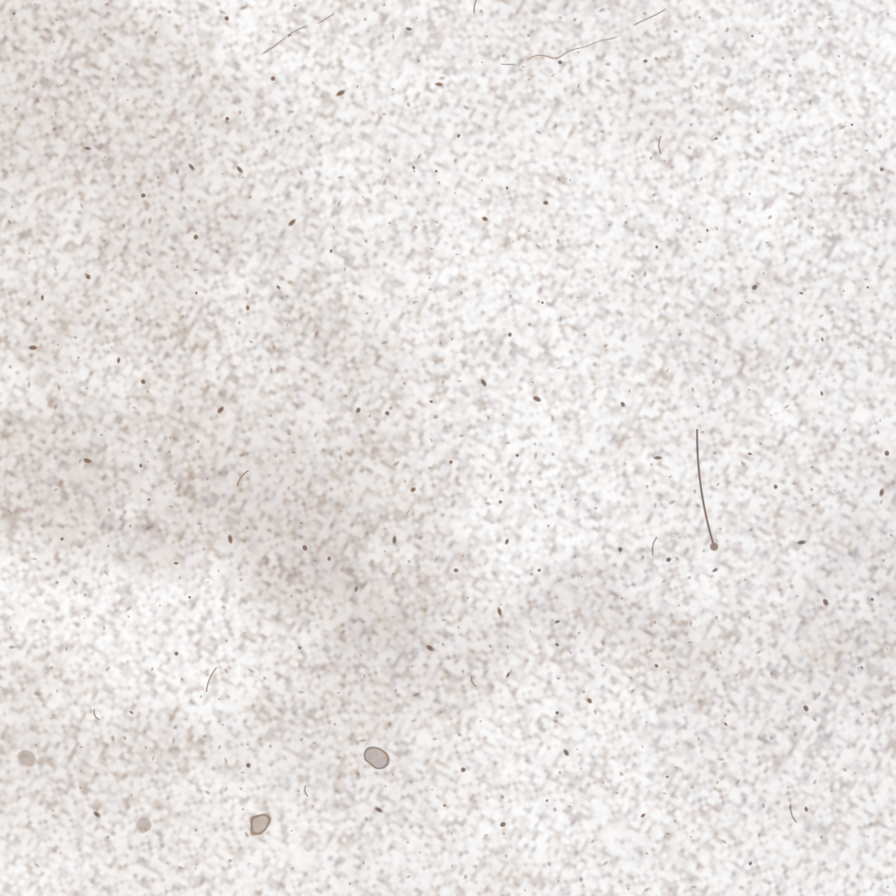
Reproduce this texture procedurally as a three.js fragment shader.

```glsl
// Pale weathered plaster: fine warm-grey grain over soft stains, sprinkled with
// dark specks, a few pebbles, hairs and broken cracks. Each layer adds darkness,
// which is finally turned into colour by a warm or cool absorption tint.
varying vec2 vUv;

const vec3  WARM_ABSORB  = vec3(0.82, 1.00, 1.12);
const vec3  COOL_ABSORB  = vec3(0.92, 1.00, 0.96);
const float BASE_DARK    = 0.064;
const float GRAIN_FREQ   = 205.0;
const float GRAIN_DARK   = 0.28;
const float GRAIN_SKEW   = 0.35;
const float STAIN_DARK   = 0.13;
const float SPECK_DARK   = 0.62;
const float HAIR_DARK    = 0.55;
const float CRACK_DARK   = 0.38;
const float PEBBLE_DARK  = 0.33;
const float RIM_DARK     = 0.55;
const float EDGE         = 0.0012;
const int   PEBBLES      = 4;
const int   SHORT_HAIRS  = 9;

float hash(vec2 p) {
  vec3 q = fract(p.xyx * 0.1031);
  q += dot(q, q.yzx + 33.33);
  return fract((q.x + q.y) * q.z);
}

vec2 hash2(vec2 p) {
  return vec2(hash(p + 17.3), hash(p + 61.7));
}

float noise(vec2 p) {
  vec2 i = floor(p), f = fract(p);
  f = f * f * (3.0 - 2.0 * f);
  return mix(mix(hash(i), hash(i + vec2(1.0, 0.0)), f.x),
             mix(hash(i + vec2(0.0, 1.0)), hash(i + 1.0), f.x), f.y);
}

vec2 turn(vec2 p, float angle) {
  float c = cos(angle), s = sin(angle);
  return vec2(c * p.x - s * p.y, s * p.x + c * p.y);
}

float fbm(vec2 p) {
  float sum = 0.0, gain = 0.5;
  for (int i = 0; i < 5; i++) {
    sum += gain * noise(p);
    p = turn(p, 0.7) * 2.1 + 9.2;
    gain *= 0.55;
  }
  return sum / 1.05;
}

// Two turned noise layers hide the lattice of each other.
float grain(vec2 p) {
  float fine = noise(turn(p, 0.5) * GRAIN_FREQ + 40.0);
  float wide = noise(turn(p, 1.2) * GRAIN_FREQ * 0.72 + 90.0);
  return 0.6 * fine + 0.4 * wide - 0.5;
}

// Stains gather on the left and in a band below the middle.
float stain(vec2 p) {
  float band = (p.y - 0.35) / 0.13;
  float region = 0.5 * (1.0 - p.x) * smoothstep(0.0, 0.3, p.y) + 0.5 * exp(-band * band);
  return (0.25 + region) * smoothstep(0.3, 0.75, fbm(p * vec2(5.0, 6.5) + 3.0));
}

// One elongated speck in some of the cells of a grid.
float specks(vec2 p, float cells, float share, float size) {
  vec2 id = floor(p * cells);
  vec2 center = (id + 0.15 + 0.7 * hash2(id + cells)) / cells;
  vec2 d = turn(p - center, 6.28 * hash(id + 5.0));
  d.x *= mix(0.45, 1.0, hash(id + 8.0));
  float radius = size * mix(0.5, 1.2, hash(id + 13.0));
  float present = step(hash(id + 29.0), share);
  return present * (1.0 - smoothstep(radius - EDGE, radius + EDGE, length(d)));
}

// Thin line from a to b, bowed sideways in the middle.
float hair(vec2 p, vec2 a, vec2 b, float bow, float width) {
  vec2 span = b - a;
  float t = clamp(dot(p - a, span) / dot(span, span), 0.0, 1.0);
  vec2 side = normalize(vec2(-span.y, span.x));
  float d = length(p - a - span * t - side * bow * 4.0 * t * (1.0 - t));
  return 1.0 - smoothstep(width - EDGE, width + EDGE, d);
}

void main() {
  vec2 p = vUv;

  // Ground
  float g = grain(p);
  float dark = BASE_DARK + GRAIN_DARK * g + GRAIN_SKEW * g * g + STAIN_DARK * stain(p);
  dark = max(dark, 0.008);

  // Specks, bold and faint
  dark = mix(dark, SPECK_DARK, 0.85 * specks(p, 17.0, 0.4, 0.0021));
  dark = mix(dark, SPECK_DARK, 0.4 * specks(p, 38.0, 0.4, 0.0015));

  // Pebbles along the lower left
  for (int i = 0; i < PEBBLES; i++) {
    float k = float(i);
    vec2 d = turn(p - vec2(0.03 + 0.13 * k, 0.105 + 0.05 * cos(2.1 * k)), 0.5 + k);
    float radius = 0.009 + 0.005 * hash(vec2(k, 4.0));
    float r = length(d * vec2(1.0, 1.3)) + 0.006 * (noise(p * 90.0) - 0.5);
    float rim = smoothstep(0.003, 0.0, abs(r - radius)) * step(1.5, k);
    dark = mix(dark, PEBBLE_DARK, 0.75 * smoothstep(radius + 0.002, radius - 0.002, r));
    dark = mix(dark, RIM_DARK, 0.7 * rim);
  }

  // Long hair with a knot, then short scattered ones
  vec2 knot = vec2(0.797, 0.39);
  float hairs = hair(p, vec2(0.778, 0.52), knot, -0.005, 0.0011);
  hairs = max(hairs, 0.8 * smoothstep(0.006, 0.003, length(p - knot)));
  for (int i = 0; i < SHORT_HAIRS; i++) {
    vec2 seed = vec2(float(i), 7.0);
    vec2 a = hash2(seed);
    vec2 reach = turn(vec2(0.0, 0.008 + 0.02 * hash(seed + 2.0)), 1.4 * hash(seed + 3.0) - 0.7);
    hairs = max(hairs, 0.7 * hair(p, a, a + reach, 0.002, 0.0008));
  }
  dark = mix(dark, HAIR_DARK, hairs);

  // Broken cracks near the top
  vec2 q = p + 0.008 * (vec2(noise(p * 45.0), noise(p * 45.0 + 30.0)) - 0.5);
  float cracks = max(hair(q, vec2(0.25, 0.9), vec2(0.37, 0.985), 0.008, 0.0007),
                     hair(q, vec2(0.56, 0.93), vec2(0.74, 0.99), -0.012, 0.0007));
  dark = mix(dark, CRACK_DARK, cracks * smoothstep(0.3, 0.6, noise(p * 60.0 + 12.0)));

  // Tint: warmer to the left, cooler to the right
  float warmth = clamp(1.0 - 0.5 * p.x + 1.1 * (noise(p * 95.0 + 55.0) - 0.5), 0.0, 1.0);
  gl_FragColor = vec4(1.0 - dark * mix(COOL_ABSORB, WARM_ABSORB, warmth), 1.0);
}
```
